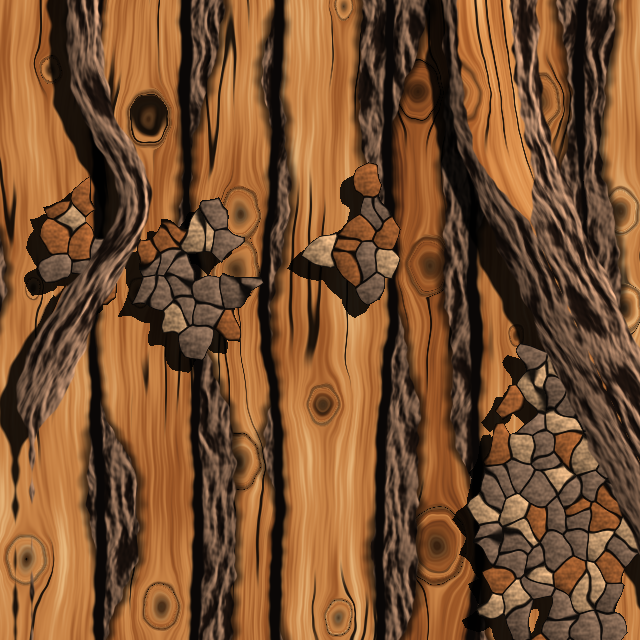
A three.js fragment shader for this texture:

```glsl
varying vec2 vUv;

float hash(vec2 p) {
  return fract(sin(dot(p, vec2(127.1, 311.7))) * 43758.5);
}

float gradientDot(vec2 cell, vec2 offset) {
  float angle = 6.2832 * hash(cell);
  return dot(vec2(cos(angle), sin(angle)), offset);
}

// Gradient noise, roughly -1 to 1
float noise(vec2 p) {
  vec2 i = floor(p), f = fract(p), s = f * f * f * (f * (f * 6.0 - 15.0) + 10.0);
  vec2 e = vec2(1.0, 0.0);
  float low = mix(gradientDot(i, f), gradientDot(i + e, f - e), s.x);
  float high = mix(gradientDot(i + e.yx, f - e.yx), gradientDot(i + 1.0, f - 1.0), s.x);
  return 1.5 * mix(low, high, s.y);
}

// Wavy line between two planks
float boundary(float i, float y) {
  return 0.155 * i - 0.02 + 0.05 * (hash(vec2(i, 3.0)) - 0.5)
    + 0.02 * noise(vec2(y * 2.7, i * 7.3)) + 0.004 * noise(vec2(y * 17.0, i * 3.7));
}

// Grain flows around the knots and forms rings inside them
vec3 wood(vec2 p, float id, float left, float right) {
  float grain = (p.x - left) / (right - left) * 0.15;
  float knotShade = 1.0;
  for (int k = 0; k < 3; k++) {
    vec2 seed = vec2(id, float(k) * 5.0 + 11.0);
    float y = (float(k) + hash(seed)) / 3.0;
    float x = mix(boundary(id, y), boundary(id + 1.0, y), 0.35 + 0.3 * hash(seed + 2.0));
    float radius = 0.012 + 0.034 * pow(hash(seed + 4.0), 2.0);
    vec2 d = (p - vec2(x, y)) * vec2(1.0, 0.75);
    float r = length(d) + 0.003 * noise(p * 45.0);
    grain -= d.x * radius * radius / max(r * r, radius * radius);
    grain = mix(r, grain, smoothstep(0.8, 1.15, r / radius));
    knotShade *= mix(0.35, 1.0, smoothstep(0.0, 0.75, r / radius));
    knotShade *= 1.0 - 0.4 * (1.0 - smoothstep(0.0, 0.15, abs(r / radius - 1.0)));
  }
  vec2 g = vec2(grain, p.y) + vec2(id * 1.7, id * 3.1);
  float tone = 0.28 + 0.4 * hash(vec2(id, 8.0)) + 0.25 * noise(g * vec2(38.0, 2.0))
    + 0.2 * noise(g * vec2(120.0, 4.0)) + 0.16 * noise(g * vec2(300.0, 11.0))
    + 0.12 * noise(p * 6.0);
  vec3 col = mix(vec3(0.34, 0.17, 0.08), vec3(0.58, 0.32, 0.14), smoothstep(-0.1, 0.3, tone));
  col = mix(col, vec3(0.75, 0.49, 0.26), smoothstep(0.25, 0.65, tone));
  col = mix(col, vec3(0.86, 0.68, 0.46), smoothstep(0.6, 1.0, tone));
  float crack = 1.0 - smoothstep(0.02, 0.08, abs(noise(g * vec2(30.0, 1.4))));
  crack *= smoothstep(0.0, 0.25, noise(g * vec2(12.0, 3.5) + 40.0));
  return col * knotShade * (1.0 - 0.85 * crack);
}

float barkRelief(vec2 q) {
  q.x += 0.008 * noise(q * 16.0);
  return 0.75 - 1.1 * abs(noise(q * vec2(48.0, 11.0))) + 0.3 * noise(q * vec2(95.0, 38.0))
    + 0.18 * noise(q * vec2(230.0, 100.0));
}

vec3 bark(vec2 q) {
  float h = barkRelief(q);
  float light = h - barkRelief(q + vec2(0.004, 0.003));
  vec3 col = mix(vec3(0.11, 0.07, 0.05), vec3(0.53, 0.40, 0.31), smoothstep(0.05, 0.7, h));
  return col * clamp(0.95 + 0.9 * light, 0.3, 1.5);
}

// Offset from the axis, half width, and signed distance of a crossing limb
vec3 limb(vec2 p, bool slanted) {
  float bend = (p.y - 0.69) / 0.12, drop = 0.8 - p.y;
  float axis = 0.13 + 0.08 * exp(-bend * bend) - 0.08 * (1.0 - smoothstep(0.3, 0.62, p.y));
  float halfWidth = mix(0.042, 0.027, smoothstep(0.4, 0.7, p.y)) * smoothstep(0.27, 0.42, p.y);
  if (slanted) {
    axis = 0.76 + 0.235 * (drop + sqrt(drop * drop + 0.01));
    halfWidth = 0.073;
  }
  halfWidth += 0.006 * noise(p * vec2(8.0, 32.0));
  float offset = p.x - axis;
  return vec3(offset, halfWidth, abs(offset) - halfWidth);
}

float blob(vec2 p, vec2 center, vec2 radius) {
  return 1.0 - length((p - center) / radius);
}

// Flake cells: cover, border distance, random value, tilt
vec4 flakes(vec2 p) {
  vec2 q = p * vec2(29.0, 25.0) + 0.3 * vec2(noise(p * 24.0), noise(p * 24.0 + 50.0));
  vec2 nearest = vec2(0.0);
  float first = 9.0, second = 9.0;
  for (int n = 0; n < 9; n++) {
    vec2 cell = floor(q) + vec2(mod(float(n), 3.0), floor(float(n) / 3.0)) - 1.0;
    vec2 site = cell + vec2(hash(cell), hash(cell + 31.0));
    float d = length(q - site);
    second = min(second, max(first, d));
    if (d < first) { first = d; nearest = site; }
  }
  vec2 c = nearest / vec2(29.0, 25.0);
  float cover = max(blob(c, vec2(0.30, 0.56), vec2(0.08, 0.11)), blob(c, vec2(0.12, 0.60), vec2(0.05, 0.10)));
  cover = max(cover, blob(c, vec2(0.565, 0.62), vec2(0.06, 0.10)));
  cover = max(cover, blob(c, vec2(0.87, 0.19), vec2(0.12, 0.29)));
  float value = hash(floor(nearest * 50.0));
  return vec4(step(0.0, cover) * step(0.1, value), second - first, value, dot(q - nearest, vec2(0.6, 0.5)));
}

void main() {
  vec2 p = vUv;
  float id = -1.0;
  for (int i = 0; i < 8; i++) if (p.x > boundary(float(i), p.y)) id = float(i);
  float left = boundary(id, p.y), right = boundary(id + 1.0, p.y);

  // Planks, with bark along their edges and dark gaps between
  float rough = 0.005 * noise(p * vec2(30.0, 45.0));
  float fromLeft = p.x - left, fromRight = right - p.x;
  float leftBark = 0.055 * smoothstep(-0.2, 0.5, noise(vec2(id * 5.3, p.y * 2.3))) + rough;
  float rightBark = 0.045 * smoothstep(0.0, 0.6, noise(vec2(id * 4.1 + 60.0, p.y * 2.6))) + rough;
  float bare = min(fromLeft - leftBark, fromRight - rightBark);
  vec3 col = wood(p, id, left, right) * mix(0.35, 1.05, smoothstep(0.0, 0.018, bare));
  col = mix(bark(vec2(fromLeft + id, p.y)) * 0.9, col, smoothstep(-0.001, 0.002, bare));
  float gap = 0.009 + 0.006 * noise(vec2(p.y * 5.0, id)) + 0.4 * rough;
  col = mix(vec3(0.04, 0.028, 0.022), col, smoothstep(gap - 0.002, gap + 0.003, min(fromLeft + 0.004, fromRight)));

  // Hard shadows fall to the lower left
  vec2 toLight = vec2(0.026, 0.024);
  float lit = smoothstep(-0.002, 0.004, min(limb(p + toLight, false).z, limb(p + toLight, true).z));
  lit *= 1.0 - flakes(p + toLight * 0.8).x;
  col *= mix(0.13, 1.0, lit);

  // Broken bark flakes
  vec4 flake = flakes(p);
  vec3 chip = mix(vec3(0.50, 0.39, 0.31), vec3(0.62, 0.36, 0.18), step(0.6, flake.z));
  chip = mix(chip, vec3(0.78, 0.61, 0.44), step(0.82, flake.z));
  chip *= 0.9 + 0.5 * flake.w + 0.2 * noise(p * vec2(60.0, 150.0)) + 0.15 * noise(p * 220.0);
  col = mix(col, chip * mix(0.12, 1.0, smoothstep(0.03, 0.14, flake.y)), flake.x);

  // Two limbs, the slanted one partly stripped to its core
  for (int i = 0; i < 2; i++) {
    vec3 branch = limb(p, i == 1);
    float across = branch.x / max(branch.y, 0.005);
    vec3 skin = bark(vec2(branch.x, p.y * 0.8) + float(i) * 3.0) * (0.98 + 0.3 * across);
    if (i == 1) {
      float core = abs(branch.x + 0.008) - 0.042 * smoothstep(0.63, 0.76, p.y) + rough;
      vec3 heart = wood(vec2(branch.x + 0.7, p.y), 4.0, 0.62, 0.78) * 1.15;
      skin = mix(heart, skin, smoothstep(-0.002, 0.002, core));
    }
    col = mix(skin, col, smoothstep(-0.002, 0.002, branch.z));
  }
  gl_FragColor = vec4(col, 1.0);
}
```
